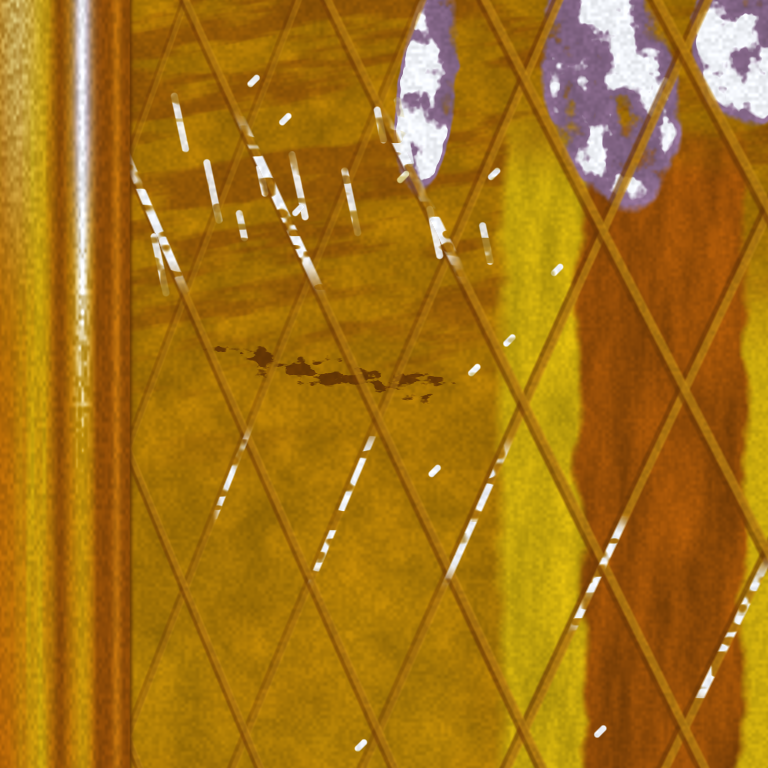
Give the GLSL for this texture, as a WebGL 1 fragment shader.

```glsl
precision highp float;
// Amber glass with a receding diamond lattice of ribs, sky reflections and a glossy rod at the left.
uniform vec2 u_resolution;

const vec3 GOLD = vec3(0.65, 0.45, 0.02);
const vec3 BROWN = vec3(0.58, 0.30, 0.03);
const vec3 YELLOW = vec3(0.79, 0.66, 0.05);
const vec3 WHITE = vec3(0.94, 0.95, 0.97);
const vec3 PURPLE = vec3(0.53, 0.41, 0.54);
const vec3 CREAM = vec3(0.82, 0.76, 0.49);
const vec3 UMBER = vec3(0.36, 0.18, 0.02);
const float ROD_EDGE = 0.169;

float hash(vec2 p) {
  return fract(sin(dot(p, vec2(12.9898, 78.233))) * 43758.5);
}

float noise(vec2 p) {
  vec2 i = floor(p), f = fract(p);
  f = f * f * (3.0 - 2.0 * f);
  return mix(mix(hash(i), hash(i + vec2(1.0, 0.0)), f.x),
             mix(hash(i + vec2(0.0, 1.0)), hash(i + 1.0), f.x), f.y);
}

float fbm(vec2 p) {
  float sum = 0.0, amp = 0.53;
  for (int i = 0; i < 4; i++) {
    sum += amp * noise(p);
    p = p * 2.07 + 11.3;
    amp *= 0.5;
  }
  return sum;
}

float bell(float x, float center, float width) {
  float d = (x - center) / width;
  return exp(-d * d);
}

float span(float x, float lo, float hi, float soft) {
  return smoothstep(lo - soft, lo + soft, x) * (1.0 - smoothstep(hi - soft, hi + soft, x));
}

// Soft-edged tilted ellipse
float patchMask(vec2 p, vec2 center, vec2 radii, float slant) {
  vec2 q = p - center;
  q.x -= slant * q.y;
  return 1.0 - smoothstep(0.75, 1.15, length(q / radii));
}

// Distance along a slanted sliver
float sliver(vec2 p, vec2 top, vec2 run, float width, float px) {
  vec2 q = p - top;
  float t = clamp(dot(q, run) / dot(run, run), 0.0, 1.0);
  return 1.0 - smoothstep(width - px, width + px, length(q - run * t));
}

// Column number, with the spacing widening to the right
float column(float x) {
  return (sqrt(max(0.00531 + 0.00884 * (x - 0.167), 0.0)) - 0.0729) / 0.00442;
}

// Signed distance to the nearest integer line of a lattice coordinate
float lineDistance(float coord, float slope) {
  return (fract(coord + 0.5) - 0.5) / slope;
}

vec3 addRib(vec3 color, float d, float width, float strength, float px) {
  float shade = 1.0 - smoothstep(width * 0.6, width + px, abs(d + width * 0.55));
  float core = 1.0 - smoothstep(width * 0.4, width * 0.75 + px, abs(d));
  color = mix(color, BROWN * 0.75, shade * strength * 0.75);
  return mix(color, mix(color, vec3(0.75, 0.53, 0.08), 0.75), core * strength);
}

vec3 rod(vec2 p) {
  float streak = noise(vec2(p.x * 190.0, p.y * 5.0));
  float grain = noise(p * vec2(260.0, 150.0));
  vec3 color = mix(vec3(0.72, 0.40, 0.03), GOLD, 0.5 * p.y + 0.3 * streak);
  color = mix(color, YELLOW, bell(p.x, 0.048, 0.022) * (0.5 + 0.5 * streak));
  color = mix(color, CREAM, bell(p.x, 0.022, 0.026) * smoothstep(0.55, 1.0, p.y) * (0.4 + 0.6 * grain));
  color = mix(color, BROWN * 0.85, 0.8 * bell(p.x, 0.078, 0.010));
  color = mix(color, YELLOW, 0.6 * bell(p.x, 0.107, 0.014));
  color = mix(color, BROWN * 0.9, 0.85 * span(p.x, 0.123, 0.2, 0.006));
  color = mix(color, vec3(0.80, 0.49, 0.06), 0.7 * bell(p.x, 0.152, 0.006));
  color = mix(color, PURPLE, bell(p.x, 0.108, 0.013) * smoothstep(0.62, 0.85, p.y));
  color = mix(color, WHITE, bell(p.x, 0.107, 0.008) * smoothstep(0.5, 0.8, p.y + 0.2 * grain));
  return color * (0.9 + 0.2 * grain);
}

vec3 glass(vec2 p) {
  float wobble = 0.035 * (fbm(p * vec2(16.0, 13.0)) - 0.5);
  float ripple = fbm(vec2(p.x * 7.0, (p.y - 0.15 * p.x) * 34.0));
  float x = p.x + wobble;
  vec3 color = GOLD * (0.82 + 0.36 * fbm(p * 24.0));
  color = mix(color, BROWN * 0.85, smoothstep(0.45, 0.7, ripple) * smoothstep(0.3, 0.7, p.y) * 0.6);
  color = mix(color, YELLOW, 0.3 * smoothstep(0.55, 0.0, p.y) * fbm(p * 9.0));
  // Upright reflected bands
  float fall = fbm(p * vec2(42.0, 9.0));
  color = mix(color, YELLOW * (0.8 + 0.35 * fall), span(x, 0.655, 0.76, 0.012) * (1.0 - smoothstep(0.74, 0.9, p.y)));
  color = mix(color, BROWN * (0.72 + 0.55 * fall), span(x, 0.757, 0.968, 0.008) * (1.0 - smoothstep(0.76, 0.86, p.y)));
  color = mix(color, YELLOW, span(x, 0.968, 1.2, 0.008) * (1.0 - smoothstep(0.5, 0.72, p.y)));
  // Broken sky reflection
  float sky = max(patchMask(p, vec2(0.557, 0.885), vec2(0.042, 0.15), 0.12),
              max(patchMask(p, vec2(0.795, 0.90), vec2(0.095, 0.18), -0.12),
                  patchMask(p, vec2(0.98, 0.96), vec2(0.09, 0.13), 0.0)));
  float cloud = fbm(p * vec2(27.0, 23.0) + 4.0);
  color = mix(color, PURPLE * (0.75 + 0.5 * cloud), smoothstep(0.25, 0.45, cloud * sky + 0.1 * sky));
  color = mix(color, WHITE, smoothstep(0.47, 0.56, cloud * sky));
  // Dark flecks in a sagging strip
  float strip = bell(p.y, 0.57 - 0.13 * p.x, 0.035) * span(p.x, 0.25, 0.62, 0.07);
  return mix(color, UMBER, 0.85 * smoothstep(0.50, 0.58, strip * fbm(p * vec2(38.0, 75.0))));
}

void main() {
  vec2 p = gl_FragCoord.xy / u_resolution;
  float px = 1.0 / min(u_resolution.x, u_resolution.y);
  // Lattice: falling lines at whole values of x, rising lines of y
  float k = column(p.x);
  float period = 0.375 + 0.0082 * k;
  float v = (p.y - 0.04 - 0.0015 * k) / period;
  vec2 ab = vec2(0.5 * k + v, 0.5 * k - v);
  float slope = length(vec2(0.5 / (0.0729 + 0.0044 * k), 1.0 / period));
  float falling = lineDistance(ab.x, slope), rising = lineDistance(ab.y, slope);
  float width = mix(0.0045, 0.0085, p.x);
  float side = smoothstep(0.45, 0.75, p.x);
  vec3 color = glass(p);
  color = addRib(color, rising, width, mix(0.5, 0.9, side), px);
  color = addRib(color, falling, width, mix(0.75, 0.9, side), px);
  // Beaded glints along the ribs
  float bead = smoothstep(0.25, 0.5, noise(p * vec2(60.0, 115.0)));
  float gleamA = span(p.y, 0.64, 0.83, 0.03) * span(p.x, 0.17, 0.59, 0.02);
  float gleamB = bell(p.y, 0.34 - 0.17 * smoothstep(0.6, 0.95, p.x), 0.10) * smoothstep(0.25, 0.32, p.x);
  float glint = gleamA * (1.0 - smoothstep(width * 0.7, width + px, abs(falling)));
  glint = max(glint, smoothstep(0.3, 0.6, gleamB) * (1.0 - smoothstep(width * 0.4, width * 0.7 + px, abs(rising))));
  glint *= bead;
  // Scattered steep slivers and small sparkles
  for (int i = 0; i < 11; i++) {
    float n = float(i);
    vec2 top = vec2(0.18 + 0.47 * fract(n * 0.618 + 0.1), 0.68 + 0.29 * hash(vec2(n, 3.7)));
    vec2 run = vec2(0.018, -0.085) * (0.35 + 0.65 * hash(vec2(n, 8.1)));
    glint = max(glint, 0.9 * sliver(p, top, run, 0.0045, px) * (0.35 + 0.65 * bead));
    vec2 dot0 = vec2(0.18 + 0.6 * hash(vec2(n, 1.3)), hash(vec2(n, 5.9)));
    glint = max(glint, sliver(p, dot0, vec2(0.008, 0.008), 0.004, px));
  }
  color = mix(color, mix(CREAM, WHITE, bead), glint);
  color *= 0.93 + 0.14 * noise(p * 210.0);
  // Rod and its dark seam
  color = mix(color, UMBER, 0.7 * bell(p.x, ROD_EDGE, 0.004));
  color = mix(rod(p), color, smoothstep(ROD_EDGE - px, ROD_EDGE + px, p.x));
  gl_FragColor = vec4(color, 1.0);
}
```
